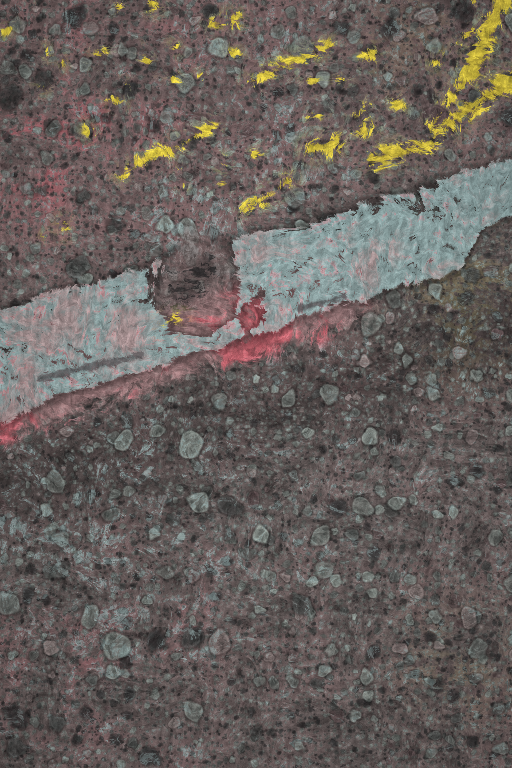
Give the GLSL for this texture, as a Shadertoy shader.

```glsl
// Weathered pebbled concrete with a flaking pale blue band and yellow paint strokes
#define GROUND vec3(.375, .34, .335)
#define SHADE vec3(.19, .185, .19)
#define ROSE vec3(.53, .405, .41)
#define RED vec3(.72, .33, .37)
#define BLUE vec3(.53, .62, .62)
#define YELLOW vec3(.81, .73, .22)
#define OLIVE vec3(.54, .52, .36)
#define STONE vec3(.48, .51, .49)
#define GRAIN .2
#define LAYERS 5

// Yellow strokes: start, end
const vec4 STROKES[11] = vec4[](
  vec4(.73, 1.19, .83, 1.215), vec4(.83, 1.215, .91, 1.285), vec4(.91, 1.285, 1.01, 1.35),
  vec4(.92, 1.36, .98, 1.5), vec4(.61, 1.21, .65, 1.22), vec4(.84, 1.25, .92, 1.36),
  vec4(.49, 1.34, .64, 1.41), vec4(.24, 1.16, .42, 1.255), vec4(.48, 1.09, .565, 1.148),
  vec4(.42, 1.455, .46, 1.465), vec4(.32, .865, .35, .88));

vec2 hash2(vec2 c) {
  vec3 q = fract(c.xyx * vec3(.1031, .103, .0973));
  q += dot(q, q.yzx + 33.33);
  return fract((q.xx + q.yz) * q.zy);
}

mat2 rotation(float t) { return mat2(cos(t), -sin(t), sin(t), cos(t)); }

// Layered sines, each octave turned and warped
float field(vec2 p) {
  float sum = 0., amp = .5;
  for (int i = 0; i < 6; i++) {
    p = rotation(.65) * p * 1.85 + float(i) * 1.7;
    p += .6 * sin(p.yx * 1.1 + float(i));
    sum += amp * sin(p.x) * cos(p.y);
    amp *= .65;
  }
  return sum;
}

// Cellular pebbles: signed distance in cells, random id
vec2 pebbles(vec2 p, float scale, float density) {
  p *= scale;
  vec2 best = vec2(9.);
  for (int k = 0; k < 9; k++) {
    vec2 cell = floor(p) + vec2(k % 3, k / 3) - 1.;
    vec2 h = hash2(cell + scale), g = hash2(cell + scale + 71.);
    if (g.x > density) continue;
    vec2 d = rotation(6.28 * g.y) * (p - cell - .2 - .6 * h);
    d.y *= 1. + .6 * fract(g.y * 9.);
    float size = fract(h.x * 7. + g.y);
    float r = mix(.16, .4, size * size);
    float dist = length(d) - r + .025 * sin(4.5 * d.x / r + 6. * h.y) + .02 * sin(4. * d.y / r);
    if (dist < best.x) best = vec2(dist, g.x / density);
  }
  return best;
}

float glow(vec2 p, float x, float y, float radius) {
  vec2 d = (p - vec2(x, y)) / radius;
  return exp(-dot(d, d));
}

// Positive inside a rounded stroke
float stroke(vec2 p, vec4 s, float width) {
  vec2 ab = s.zw - s.xy, d = p - s.xy;
  return width - length(d - ab * clamp(dot(d, ab) / dot(ab, ab), 0., 1.));
}

void mainImage(out vec4 fragColor, in vec2 fragCoord) {
  float px = 1. / iResolution.x;
  vec2 p = fragCoord * px;
  float broad = field(p * 3.), mid = field(p * 12. + 4.);
  float fine = field(p * 45. + 2.5 * vec2(mid, broad)), grain = field(p * 100. + 3. * vec2(broad, mid));
  float slope = p.y - .3 * p.x;

  // Stained ground
  vec3 col = GROUND * (1. + .15 * mid + .28 * fine);
  col = mix(col, ROSE, clamp(.12 + .33 * smoothstep(.86, .96, slope) + .2 * broad + .3 * mid, 0., .7));
  float red = glow(p, .03, 1.2, .12) + .5 * (glow(p, .2, 1.3, .2) + glow(p, .12, .2, .14) + glow(p, .34, .33, .08));
  col = mix(col, RED, .55 * red * smoothstep(-.1, .6, mid + .5 * fine));
  float olive = glow(p, .92, .92, .14) + .5 * (glow(p, .9, .2, .12) + glow(p, .85, 1.42, .15));
  col = mix(col, OLIVE * .85, .6 * olive * smoothstep(-.4, .5, mid + fine));
  col *= 1. - .25 * exp(-pow((slope - .55) / .1, 2.));

  // Pale mineral bloom
  float bloom = glow(p, .2, .4, .24) + glow(p, .4, 1.08, .12) + .7 * glow(p, .52, 1.27, .2);
  col = mix(col, BLUE, .7 * smoothstep(.42, .8, .7 * fine + .4 * mid + .35 * bloom + .2 * grain));

  // Embedded pebbles, small to large
  for (int i = 0; i < LAYERS; i++) {
    float scale = 130. * pow(.58, float(i)), soft = 1.5 * px * scale;
    vec2 s = pebbles(p + .002 * mid, scale, .68 - .07 * float(i));
    vec3 tint = mix(SHADE, STONE, smoothstep(0., .75, s.y));
    tint = mix(tint, ROSE, .5 * step(.85, fract(s.y * 17.)));
    tint *= 1. + .4 * fine + .25 * smoothstep(-.12, 0., s.x);
    tint = mix(tint, BLUE, .6 * smoothstep(.15, .6, fine + .3 * (mid + bloom)));
    col *= 1. - .28 * smoothstep(.13, 0., s.x);
    col = mix(col, tint, smoothstep(soft, -soft, s.x) * (.5 + .4 * fract(s.y * 5.)));
  }

  // Painted band, its break and the red undercoat
  float top = .895 + .29 * p.x + .015 * mid - p.y;
  float base = p.y - .684 - .33 * p.x - .065 * smoothstep(.89, .96, p.x) + .016 * mid;
  float gap = .09 * length((p - vec2(.385, .955)) / vec2(.088, .11)) - .09 + .03 * mid;
  float chip = length(p - vec2(.5, .885)) - .03 + .04 * mid;
  float edge = min(min(top, base), min(gap, chip)) + .009 * fine;
  float under = smoothstep(-.06, -.025, base + .02 * fine) * smoothstep(.14, .07, base) * smoothstep(.76, .66, p.x);
  float blush = smoothstep(0., .8, mid + .5 * fine + .8 * glow(p, .5, .87, .1));
  col = mix(col, mix(ROSE * 1.1, RED, blush) * (1. + .3 * fine), .75 * under);
  float bare = smoothstep(.01, -.02, gap) * smoothstep(.09, .14, base);
  col = mix(col, mix(GROUND, ROSE, .3) * (1. + .4 * fine), .6 * bare);
  col *= 1. - .3 * smoothstep(.012, 0., abs(edge + .006));
  float paint = smoothstep(-1.5 * px, 1.5 * px, edge) * smoothstep(-.8, -.5, fine + .4 * mid);
  float worn = smoothstep(-.1, .8, .8 * mid + .5 * fine + .35 - .6 * p.x);
  vec3 coat = mix(BLUE, vec3(.6, .53, .53), worn);
  coat = mix(coat, RED, .35 * smoothstep(.3, .8, fine - .5 * mid));
  col = mix(col, coat * (1. + .16 * fine), .95 * paint);

  // Dark scrapes and holes
  float scrape = max(stroke(p, vec4(.08, .762, .275, .807), .007), stroke(p, vec4(.585, .898, .67, .92), .005));
  col = mix(col, SHADE * 1.6, .75 * smoothstep(-.003, .004, scrape + .008 * fine));
  float hole = glow(p, .36, .93, .04) + glow(p, .4, .977, .025);
  col = mix(col, SHADE * .7, .85 * smoothstep(.5, 1.1, hole + .8 * fine));

  // Yellow strokes, flecks and their dusty fringe
  float flecks = -pebbles(p, 19., .3).x / 19. - .004;
  float y = mix(-.04, flecks, smoothstep(.95, 1.02, slope));
  for (int i = 0; i < 11; i++) y = max(y, stroke(p, STROKES[i], i < 5 ? .017 : .008));
  col = mix(col, OLIVE, .65 * smoothstep(-.035, .005, y) * smoothstep(-.1, .5, fine + .5 * mid));
  float yellow = smoothstep(-.003, .008, y + .018 * fine + .01 * mid - .002);
  col = mix(col, YELLOW * (1. + .25 * fine), .85 * yellow);

  // Grain and darkened corners
  vec2 q = (p - vec2(.5, .8)) / vec2(1., 1.4);
  col *= (1. + GRAIN * grain) * (1.06 - .35 * dot(q, q));
  fragColor = vec4(clamp(col, 0., 1.), 1.);
}
```
